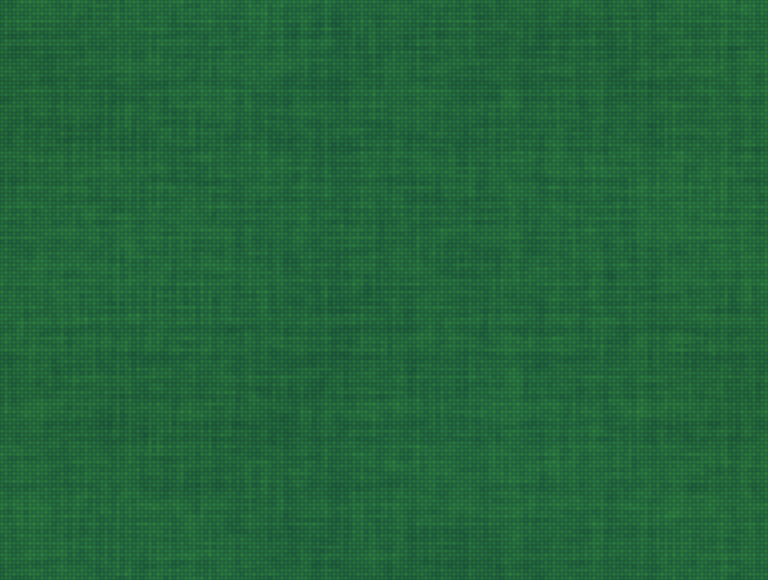
Give the GLSL for this texture, as a Shadertoy shader.

```glsl
const vec2 THREADS = vec2(192.0, 150.0);       // warp threads across, weft threads down
const vec3 WARP_GREEN = vec3(0.160, 0.420, 0.200);
const vec3 WEFT_TEAL = vec3(0.108, 0.372, 0.262);
const float WEAVE_CONTRAST = 0.34;             // over-under alternation of the two yarns
const vec2 RIDGE_DEPTH = vec2(0.050, 0.065);   // shading across each warp and weft thread
const vec2 SLUB_DEPTH = vec2(0.045, 0.055);    // uneven thickness of warp and weft
const float DYE_VARIATION = 0.24;              // hue drift between neighbouring yarns
const float CLOUD_DEPTH = 0.012;               // broad unevenness of the cloth
const float EDGE_WARMTH = 0.10;                // greener tint toward the left and right
const float PI = 3.14159265;

float hash(float n) {
    return fract(sin(n * 12.9898) * 43758.547);
}

// Tone of one yarn: a fixed offset plus layered sines along its length
float yarnTone(float id, float along, float seed) {
    float key = id + seed;
    float phase = 2.0 * PI * hash(key);
    float pace = 0.7 + 0.6 * hash(key + 31.7);
    float slub = sin(along * 23.0 * pace + phase)
               + 0.8 * sin(along * 61.0 * pace + phase * 3.0)
               + 0.6 * sin(along * 137.0 * pace + phase * 7.0);
    return 1.3 * (hash(key + 67.3) - 0.5) + 0.4 * slub;
}

// Blend neighbouring yarns softly at their shared edge
float yarns(float across, float along, float seed) {
    float shifted = across - 0.5;
    float id = floor(shifted);
    return mix(yarnTone(id, along, seed), yarnTone(id + 1.0, along, seed),
               smoothstep(0.2, 0.8, fract(shifted)));
}

void mainImage(out vec4 fragColor, in vec2 fragCoord) {
    vec2 uv = fragCoord / iResolution.xy;
    vec2 cloth = uv * THREADS;

    // Fade thread detail when it is finer than the pixel grid
    vec2 footprint = THREADS / iResolution.xy;
    vec2 detail = 1.0 - smoothstep(0.45, 0.8, footprint);

    // Plain weave: rounded ridges and alternating crossings
    vec2 ridge = -cos(2.0 * PI * cloth) * detail;
    vec2 crossing = sin(PI * cloth);
    float over = crossing.x * crossing.y * min(detail.x, detail.y);

    // Yarn irregularities
    float warp = yarns(cloth.x, uv.y, 11.0);
    float weft = yarns(cloth.y, uv.x * 1.33, 503.0);

    // Yarn colour
    float side = abs(uv.x - 0.5) * 2.0;
    float warpShare = 0.5 + WEAVE_CONTRAST * over
                    + DYE_VARIATION * (warp + weft) * 0.5
                    + 0.12 * ridge.x
                    + EDGE_WARMTH * (side * side - 0.33);
    vec3 color = mix(WEFT_TEAL, WARP_GREEN, clamp(warpShare, 0.0, 1.0));

    // Thread relief, slubs and broad clouds
    float cloud = sin(uv.x * 9.0 + 2.0 * sin(uv.y * 5.0))
                + sin(uv.y * 13.0 + 1.5 * sin(uv.x * 7.0));
    float shade = 1.0 + dot(ridge, RIDGE_DEPTH)
                + dot(vec2(warp, weft), SLUB_DEPTH) + CLOUD_DEPTH * cloud;
    fragColor = vec4(color * shade, 1.0);
}
```
